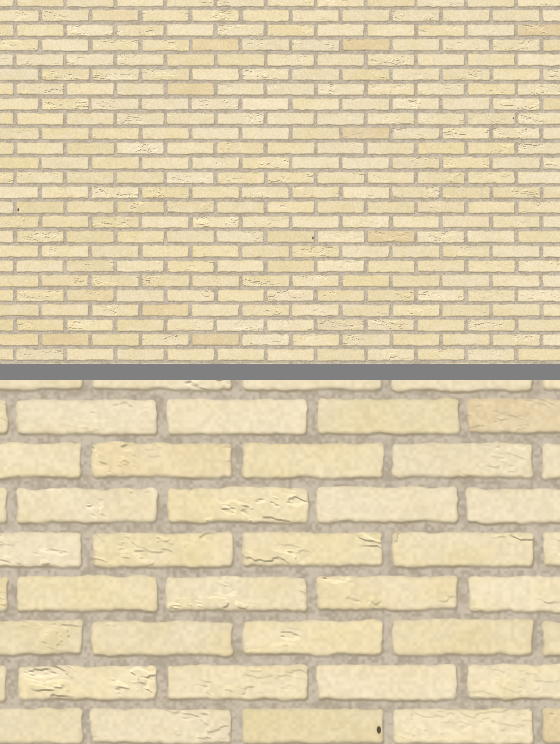
Top, the full canvas; bottom, a detail of the centre.
Write a WebGL 2 fragment shader that draws this texture.

```glsl
#version 300 es
precision highp float;
// Weathered pale yellow brick wall in running bond with grey-beige mortar.
uniform vec2 u_resolution;
out vec4 fragColor;

// Lengths are fractions of the canvas height.
#define PITCH vec2(0.1377, 0.0405)
#define PHASE vec2(0.30, 0.14)
#define HALF_BRICK vec2(0.0646, 0.0157)
#define CORNER 0.0035
#define EDGE_WOBBLE 0.0026
#define PLACE_JITTER 0.0016
#define CREASE_DEPTH 0.34
#define GRAIN 0.07
#define HOLE_CHANCE 0.035

const vec3 CREAM = vec3(0.945, 0.885, 0.755);
const vec3 YELLOW = vec3(0.920, 0.850, 0.665);
const vec3 TAN = vec3(0.885, 0.795, 0.620);
const vec3 MORTAR_LIGHT = vec3(0.81, 0.76, 0.68);
const vec3 MORTAR_DARK = vec3(0.70, 0.65, 0.57);
const vec3 SHADOW = vec3(0.60, 0.55, 0.44);
const vec3 HOLE = vec3(0.27, 0.23, 0.18);

float hash(vec2 p) {
    vec3 q = fract(p.xyx * 0.1031);
    q += dot(q, q.yzx + 33.33);
    return fract((q.x + q.y) * q.z);
}

float noise(vec2 p) {
    vec2 i = floor(p), f = fract(p);
    f = f * f * (3.0 - 2.0 * f);
    return mix(mix(hash(i), hash(i + vec2(1, 0)), f.x),
               mix(hash(i + vec2(0, 1)), hash(i + vec2(1, 1)), f.x), f.y);
}

float fbm(vec2 p) {
    float sum = 0.0, amp = 0.5;
    for (int i = 0; i < 4; i++) {
        sum += amp * noise(p);
        p = mat2(1.6, 1.2, -1.2, 1.6) * p + 7.3;
        amp *= 0.5;
    }
    return sum;
}

float roundedBox(vec2 p, vec2 halfSize, float radius) {
    vec2 d = abs(p) - halfSize + radius;
    return length(max(d, 0.0)) + min(max(d.x, d.y), 0.0) - radius;
}

// Brick outline with hand-moulded, uneven edges.
float brickDistance(vec2 p, vec2 halfSize, vec2 seed) {
    float wobble = noise(p * 65.0 + seed) + 0.5 * noise(p * 190.0 + seed) - 0.75;
    return roundedBox(p, halfSize, CORNER) + EDGE_WOBBLE * wobble;
}

// Terraced folds: steep lips follow the contours of slanted noise.
float folds(vec2 p, vec2 seed) {
    float n = fbm(vec2(p.x * 30.0 + p.y * 22.0, p.y * 62.0) + seed) * 5.0;
    return floor(n) + smoothstep(0.35, 0.65, fract(n));
}

void main() {
    vec2 p = gl_FragCoord.xy / u_resolution.y;
    float pixel = 1.0 / u_resolution.y;

    // Running bond: every other course shifts by half a brick.
    vec2 grid = p / PITCH - PHASE;
    grid.x -= 0.5 * mod(floor(grid.y), 2.0);
    vec2 id = floor(grid);
    vec2 local = (fract(grid) - 0.5) * PITCH;
    vec2 seed = id * vec2(17.3, 31.7) + 200.0;
    vec4 rnd = vec4(hash(id + 41.0), hash(id + 83.0), hash(id + 127.0), hash(id + 191.0));

    // Small differences in placement and size.
    local -= PLACE_JITTER * (rnd.xy - 0.5);
    vec2 halfSize = HALF_BRICK - vec2(0.0012, 0.0007) * rnd.zw;
    float dist = brickDistance(local, halfSize, seed);
    float soft = max(0.0009, 0.65 * pixel);
    float brickMask = 1.0 - smoothstep(-soft, soft, dist);

    // Mortar, shaded below and to the right of each brick.
    float grit = 0.6 * fbm(p * 85.0) + 0.4 * noise(p * 330.0);
    vec3 mortar = mix(MORTAR_DARK, MORTAR_LIGHT, smoothstep(0.2, 0.7, grit));
    float caster = brickDistance(local + vec2(-0.0012, 0.0024), halfSize, seed);
    float shade = 1.0 - smoothstep(-0.0012, 0.0012, caster);
    mortar = mix(mortar, SHADOW, shade * (0.35 + 0.5 * noise(p * 45.0)));

    // Brick tint, with broad fading over the wall and blotches within a brick.
    float fade = noise(p * 3.2 + 11.0);
    float blotch = fbm(local * vec2(28.0, 55.0) + seed);
    float warm = clamp(0.65 * rnd.x + 0.35 * fade + 1.1 * (blotch - 0.47) - 0.08, 0.0, 1.0);
    vec3 brick = mix(CREAM, YELLOW, warm);
    brick = mix(brick, TAN, smoothstep(0.86, 1.0, rnd.y) * (0.35 + 0.6 * blotch));
    brick *= 0.985 + 0.035 * rnd.z;

    // Folds lit from the upper left, on some parts of some bricks.
    vec2 toLight = vec2(-0.0009, 0.0017);
    float relief = folds(local, seed) - folds(local + toLight, seed);
    float patchMask = smoothstep(0.42, 0.72, noise(local * vec2(26.0, 45.0) + seed + 5.0));
    patchMask *= smoothstep(0.15, 0.85, rnd.w);
    brick *= 1.0 + CREASE_DEPTH * patchMask * clamp(relief, -0.9, 0.22);
    brick *= 1.0 + GRAIN * (noise(p * 280.0) - 0.5);

    // Worn rim, darker along the lower edge.
    float rim = smoothstep(-0.0032, 0.0004, dist);
    float lower = smoothstep(0.004, -0.015, local.y);
    brick = mix(brick, SHADOW, rim * (0.12 + 0.25 * lower));

    // Occasional dark pits near a brick end.
    vec3 color = mix(mortar, brick, brickMask);
    vec2 pit = halfSize * vec2(sign(rnd.y - 0.5) * 0.94, rnd.w * 1.4 - 0.7);
    float pitDist = length((local - pit) * vec2(1.3, 0.8)) - 0.0024 * (0.5 + rnd.x);
    float pitMask = 1.0 - smoothstep(-soft, soft, pitDist + 0.001 * noise(p * 300.0));
    color = mix(color, HOLE, 0.85 * pitMask * step(rnd.z, HOLE_CHANCE));
    fragColor = vec4(color, 1.0);
}
```
